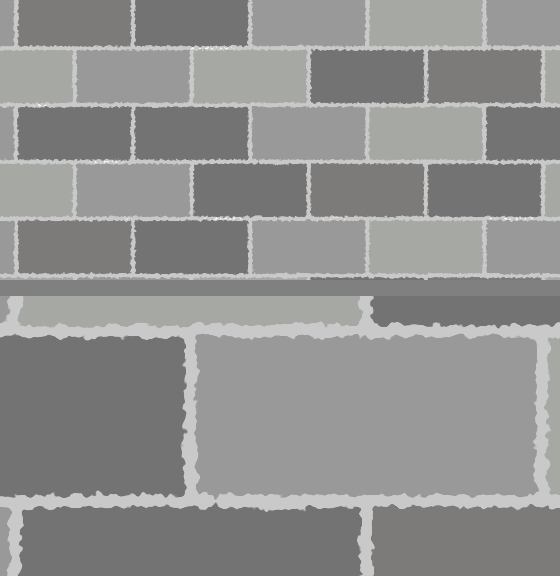
Top, the full canvas; bottom, a detail of the centre.
Give the GLSL for this pattern, as a Shadertoy shader.

```glsl
// Grey running-bond brickwork with ragged pale mortar joints.
// Each brick is a rounded box distance roughened by gradient noise; flat
// tones follow a four-course cycle, and a few white flecks sit in the beds.

#define BRICK_SIZE   vec2(0.4182, 0.2031)  // pitch, in canvas heights
#define GRID_OFFSET  vec2(0.863, 0.154)    // in bricks, from the upper left
#define HALF_JOINT   0.0072
#define CORNER       0.005
#define ROUGH_AMOUNT 0.0075
#define ROUGH_SCALE  72.0
#define WOBBLE       0.0022
#define FLECK_LEVEL  0.27
#define MORTAR_COLOR vec3(0.79)

const int COLUMNS = 6;
const int COURSES = 4;

// Tone indices, one line per course
const int TONES[24] = int[24](
    1, 3, 0, 1, 2, 1,
    2, 1, 2, 0, 3, 2,
    1, 0, 0, 1, 2, 0,
    2, 1, 0, 3, 0, 2);

const vec3 PALETTE[4] = vec3[4](
    vec3(0.45), vec3(0.60), vec3(0.65, 0.66, 0.645), vec3(0.49, 0.483, 0.473));

// Random unit vector for a lattice point
vec2 latticeGradient(vec2 cell) {
    vec3 h = fract(cell.xyx * vec3(0.1031, 0.1030, 0.0973));
    h += dot(h, h.yzx + 33.33);
    float angle = 6.2832 * fract((h.x + h.y) * h.z);
    return vec2(cos(angle), sin(angle));
}

float gradientNoise(vec2 p) {
    vec2 i = floor(p), f = p - i;
    vec2 u = f * f * f * (f * (f * 6.0 - 15.0) + 10.0);
    vec2 e = vec2(1.0, 0.0);
    float a = dot(latticeGradient(i), f);
    float b = dot(latticeGradient(i + e.xy), f - e.xy);
    float c = dot(latticeGradient(i + e.yx), f - e.yx);
    float d = dot(latticeGradient(i + e.xx), f - e.xx);
    return mix(mix(a, b, u.x), mix(c, d, u.x), u.y);
}

float roundedBox(vec2 p, vec2 halfSize, float radius) {
    vec2 q = abs(p) - halfSize + radius;
    return length(max(q, 0.0)) + min(max(q.x, q.y), 0.0) - radius;
}

vec3 brickColor(vec2 cell) {
    int column = int(mod(cell.x, float(COLUMNS)));
    int course = int(mod(cell.y, float(COURSES)));
    return PALETTE[TONES[course * COLUMNS + column]];
}

// Short runs of white specks along the horizontal joints
float bedFlecks(vec2 p, float gridY, float pixel) {
    float bed = round(gridY);
    float offset = abs(gridY - bed) * BRICK_SIZE.y;
    float run = gradientNoise(vec2(p.x * 4.0, bed * 7.3 + 0.37));
    float speck = gradientNoise(p * 95.0 + 41.0);
    return smoothstep(FLECK_LEVEL, FLECK_LEVEL + 0.06, run)
         * smoothstep(0.08, 0.2, speck)
         * (1.0 - smoothstep(0.004 - pixel, 0.004 + pixel, offset));
}

void mainImage(out vec4 fragColor, in vec2 fragCoord) {
    float pixel = 1.0 / iResolution.y;
    vec2 p = vec2(fragCoord.x, iResolution.y - fragCoord.y) * pixel;

    // Running bond: odd courses slide by half a brick
    vec2 grid = p / BRICK_SIZE + GRID_OFFSET;
    grid.x -= 0.5 * mod(floor(grid.y), 2.0);
    vec2 cell = floor(grid);
    vec2 local = (grid - cell - 0.5) * BRICK_SIZE;

    // Ragged brick outline
    float edge = roundedBox(local, 0.5 * BRICK_SIZE - HALF_JOINT, CORNER);
    edge += ROUGH_AMOUNT * gradientNoise(p * ROUGH_SCALE);
    edge += 0.5 * ROUGH_AMOUNT * gradientNoise(p * ROUGH_SCALE * 2.1 + 17.0);
    edge += WOBBLE * gradientNoise(p * 9.0 + cell * 3.7);

    vec3 mortar = mix(MORTAR_COLOR, vec3(0.97), bedFlecks(p, grid.y, pixel));
    float joint = smoothstep(-0.7 * pixel, 0.7 * pixel, edge);
    fragColor = vec4(mix(brickColor(cell), mortar, joint), 1.0);
}
```
